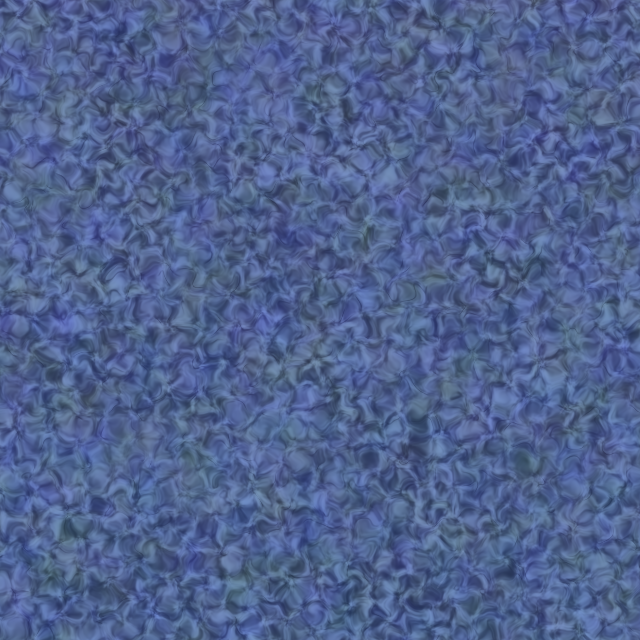
A WebGL 1 fragment shader for this texture:

```glsl
precision highp float;
uniform vec2 u_resolution;

#define GRAIN_FREQ 62.0
#define GRAIN_CONTRAST 1.0
#define WARP 0.006
#define CREVICE_DEPTH 1.1
#define PATCH_FREQ 6.0
#define TINT_FREQ 15.0
#define TINT_AMOUNT 1.0
#define MEAN_BLUE vec3(0.310, 0.382, 0.558)
#define TONE_STEP vec3(0.062, 0.075, 0.084)
#define TINT_STEP vec3(-0.002, -0.006, 0.028)
#define SCRATCH_STRENGTH 0.05

vec2 hash2(vec2 p) {
  vec3 q = fract(p.xyx * vec3(0.1031, 0.1030, 0.0973));
  q += dot(q, q.yzx + 33.33);
  return fract((q.xx + q.yz) * q.zy);
}

float cornerSlope(vec2 cell, vec2 offset) {
  vec2 gradient = hash2(cell) * 2.0 - 1.0;
  return dot(normalize(gradient + 0.0001), offset);
}

// Gradient noise scaled to roughly unit deviation
float noise(vec2 p) {
  vec2 i = floor(p);
  vec2 f = p - i;
  vec2 s = f * f * (3.0 - 2.0 * f);
  vec2 e = vec2(1.0, 0.0);
  float low = mix(cornerSlope(i, f), cornerSlope(i + e.xy, f - e.xy), s.x);
  float high = mix(cornerSlope(i + e.yx, f - e.yx), cornerSlope(i + e.xx, f - e.xx), s.x);
  return 4.7 * mix(low, high, s.y);
}

// Soft clumps built from turned octaves, from coarse to fine
float grain(vec2 p) {
  mat2 turn = mat2(0.8, 0.6, -0.6, 0.8);
  vec2 q = p * GRAIN_FREQ;
  float sum = 0.30 * noise(q * 0.45 + 71.3);
  float weight = 0.72;
  for (int octave = 0; octave < 3; octave++) {
    sum += weight * noise(q);
    q = turn * q * 1.83 + 37.7;
    weight *= 0.55;
  }
  return sum;
}

// Narrow dark gaps between clumps, kept to scattered places
float crevices(vec2 p) {
  float gap = 1.0 - smoothstep(0.0, 0.55, abs(noise(p * GRAIN_FREQ * 0.8 + 211.0)));
  float place = smoothstep(0.1, 1.3, noise(p * GRAIN_FREQ * 0.55 + 143.0));
  return gap * place;
}

// Faint broken line across the lower right
float scratch(vec2 p) {
  vec2 start = vec2(0.684, 0.082);
  vec2 run = vec2(0.201, 0.286);
  float along = dot(p - start, run) / dot(run, run);
  float across = length(p - start - run * clamp(along, 0.0, 1.0));
  float dashes = smoothstep(0.1, 0.8, noise(vec2(along * 14.0, 5.3)));
  return dashes * (1.0 - smoothstep(0.0005, 0.0022, across));
}

void main() {
  vec2 uv = gl_FragCoord.xy / min(u_resolution.x, u_resolution.y);
  vec2 bend = vec2(noise(uv * 38.0 + 9.1), noise(uv * 38.0 + 57.4));
  vec2 p = uv + WARP * 0.6 * bend;

  // Brightness: clumps, gaps and broad patches of shifting contrast
  float patchTone = noise(uv * PATCH_FREQ + 19.0);
  float contrast = GRAIN_CONTRAST * (1.0 + 0.13 * noise(uv * PATCH_FREQ * 1.4 + 83.0));
  float tone = contrast * grain(p) + 0.18 * patchTone;
  tone += 0.12 - CREVICE_DEPTH * crevices(p);
  tone = 2.9 * tone / sqrt(8.41 + tone * tone);

  // Hue: greyer and bluer blotches, slightly violet towards the top
  float tint = 0.8 * noise(uv * TINT_FREQ + 31.0) + 0.5 * noise(p * TINT_FREQ * 3.0 + 5.0);
  float violet = 0.006 * noise(uv * TINT_FREQ * 1.3 + 101.0) + 0.016 * (uv.y - 0.5);

  vec3 color = MEAN_BLUE + tone * TONE_STEP + TINT_AMOUNT * tint * TINT_STEP;
  color += violet * vec3(1.0, -0.5, 0.0);
  color += SCRATCH_STRENGTH * scratch(uv);
  gl_FragColor = vec4(clamp(color, 0.0, 1.0), 1.0);
}
```
